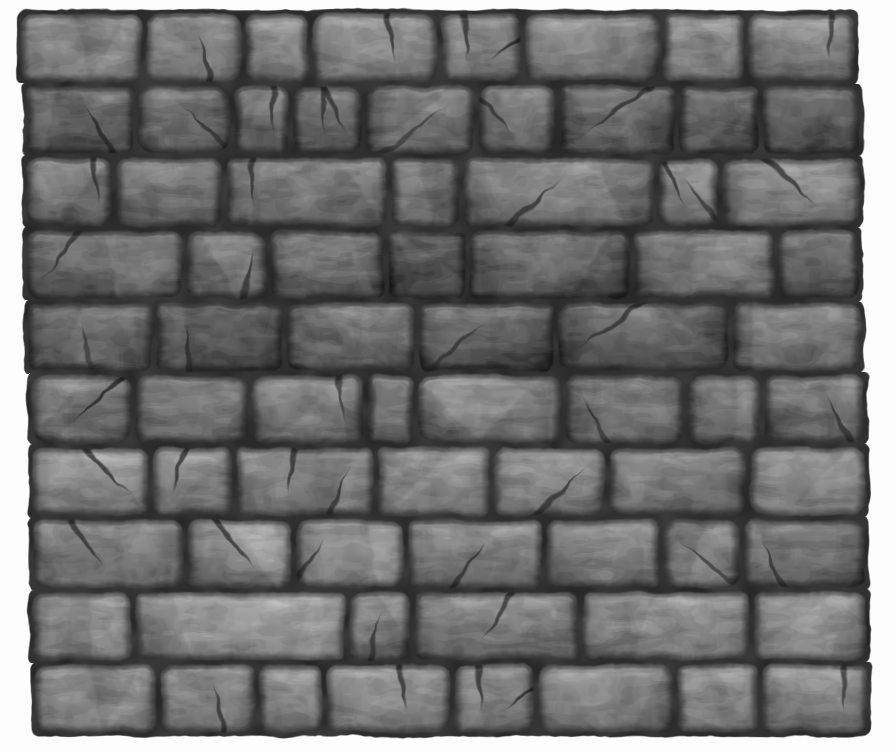
A WebGL 2 fragment shader for this texture:

```glsl
#version 300 es
precision highp float;
// Painted grey stone wall: ten courses of rounded, cracked blocks on white.
uniform vec2 u_resolution;
out vec4 outColor;

float hash(vec2 p) {
    return fract(sin(dot(p, vec2(127.1, 311.7))) * 43758.5453);
}

float noise(vec2 p) {
    vec2 i = floor(p), f = fract(p);
    f = f * f * (3.0 - 2.0 * f);
    return mix(mix(hash(i), hash(i + vec2(1, 0)), f.x),
               mix(hash(i + vec2(0, 1)), hash(i + vec2(1, 1)), f.x), f.y);
}

float roundBox(vec2 p, vec2 halfSize, float radius) {
    vec2 q = abs(p) - halfSize + radius;
    return length(max(q, 0.0)) + min(max(q.x, q.y), 0.0) - radius;
}

// Position of joint i along a course of n blocks, from 0 to 1
float joint(float course, float i, float n) {
    float jitter = i > 0.5 && i < n - 0.5 ? 0.72 * (hash(vec2(i, course + 3.0)) - 0.5) : 0.0;
    return (i + jitter) / n;
}

// Brush dabs: stretched noise pulled towards a few flat tones
float brush(vec2 p) {
    float v = 4.0 * (0.65 * noise(p) + 0.35 * noise(p * 2.3 + 7.0));
    return (floor(v) + smoothstep(0.3, 0.7, fract(v))) / 4.0 - 0.5;
}

// Grey of one block; p is measured from its centre
float blockShade(vec2 p, vec2 halfSize, vec2 id, float tone) {
    vec2 q = p / halfSize;
    float wobble = noise(p * 70.0 + id * 9.0) - 0.5;
    float shade = tone + 0.06 * (hash(id + 5.0) - 0.5);

    // Lit upper part, dim foot and shaded ends
    shade += 0.11 * smoothstep(-0.9, 0.6, q.y + 0.5 * wobble) - 0.04;
    shade += 0.06 * smoothstep(0.55, 0.8, q.y + 0.3 * wobble);
    shade -= 0.07 * smoothstep(0.6, 0.95, abs(q.x) + 0.3 * wobble);
    shade += 0.16 * brush(p * vec2(26, 85) + id * 13.0);
    shade += 0.10 * brush(p * vec2(45, 38) + id * 17.0);

    // Slanted facets, some with a crack along the edge
    for (float k = 0.0; k < 2.0; k++) {
        vec2 seed = id + 31.0 * (k + 1.0);
        float angle = mix(-0.95, 0.95, hash(seed));
        float offset = halfSize.x * 1.4 * (hash(seed + 2.0) - 0.5);
        float side = dot(p - vec2(offset, 0), vec2(cos(angle), sin(angle))) + 0.005 * wobble;
        shade += 0.11 * (hash(seed + 4.0) - 0.5) * smoothstep(-0.003, 0.003, side);
        float end = hash(seed + 6.0) < 0.5 ? -1.0 : 1.0;
        float width = 0.0035 * smoothstep(-0.5, 1.0, q.y * end);
        float crack = 1.0 - smoothstep(width * 0.4, width + 0.0015, abs(side));
        crack *= step(0.68, hash(seed + 8.0)) * smoothstep(-0.5, 0.1, q.y * end);
        shade = mix(shade, 0.19, 0.8 * crack);
    }
    return shade;
}

void main() {
    vec2 p = gl_FragCoord.xy / u_resolution.x;
    float pixel = 1.0 / u_resolution.x;

    // Hand-drawn wobble of every edge
    p += 0.004 * (vec2(noise(p * 38.0), noise(p * 38.0 + 50.0)) - 0.5);
    p += 0.0014 * (vec2(noise(p * 160.0), noise(p * 160.0 + 90.0)) - 0.5);

    // Courses counted from the top; the last repeats the first
    float pitch = 0.0807, wallTop = 0.8265;
    float row = clamp(floor((wallTop - p.y) / pitch), 0.0, 9.0);
    float course = mod(row, 9.0);
    float counts[9] = float[](8.0, 9.0, 7.0, 7.0, 6.0, 8.0, 7.0, 7.0, 6.0);
    float tones[9] = float[](0.48, 0.36, 0.43, 0.37, 0.37, 0.42, 0.48, 0.46, 0.47);
    float n = counts[int(course)];

    // Wall leans slightly, with ragged ends
    float left = 0.024 + 0.0013 * row + 0.004 * (hash(vec2(row, 71)) - 0.5);
    float wallWidth = 0.934;
    float y = p.y - wallTop + (row + 0.5) * pitch;
    float x = p.x - left;

    // Find the block between its two joints
    float index = 0.0;
    for (float i = 1.0; i < 9.0; i++)
        if (i < n && x > wallWidth * joint(course, i, n)) index = i;
    float a = wallWidth * joint(course, index, n);
    float b = wallWidth * joint(course, index + 1.0, n);
    vec2 id = vec2(index, course);
    vec2 local = vec2(x - 0.5 * (a + b), y);
    vec2 halfSize = 0.5 * vec2(b - a, pitch) - 0.0024;
    float radius = min(0.008 + 0.009 * hash(id + 1.0), 0.8 * halfSize.x);
    float d = roundBox(local, halfSize, radius);

    // Block with soft dark rim, set in near-black mortar
    float shade = blockShade(local, halfSize, id, tones[int(course)]);
    shade *= mix(0.55, 1.0, smoothstep(0.0, 0.011, -d));
    float rim = smoothstep(0.004, 0.0065, -d) * (1.0 - smoothstep(0.0065, 0.009, -d));
    shade += 0.10 * rim * smoothstep(0.6, 0.9, y / halfSize.y) * noise(local * 60.0 + id * 5.0);
    float mortar = 0.15 + 0.08 * noise(p * 55.0);
    float grey = mix(mortar, shade, smoothstep(-0.0012, 0.0022, -d));

    // White ground around the courses
    float wall = roundBox(vec2(x - 0.5 * wallWidth, y), 0.5 * vec2(wallWidth, pitch) + 0.002, 0.009);
    grey = mix(grey, 0.992, smoothstep(-pixel, pixel, wall));
    outColor = vec4(vec3(grey), 1.0);
}
```
